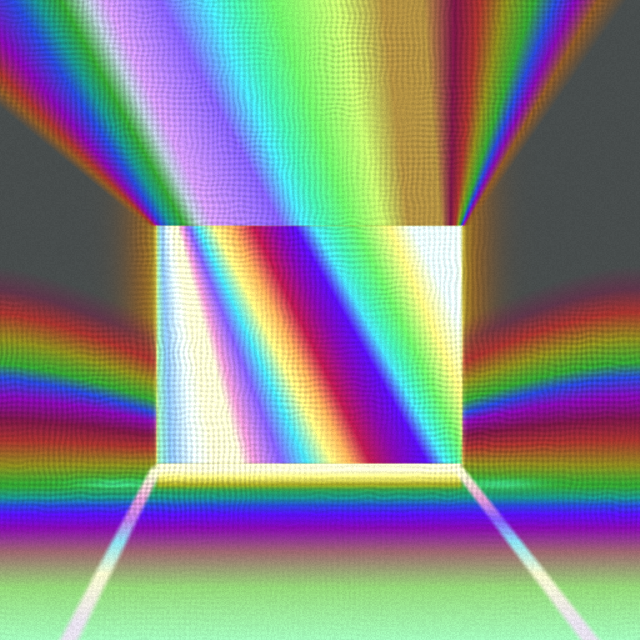
This background is drawn by a WebGL 2 fragment shader. Its source:

```glsl
#version 300 es
precision highp float;
// Prismatic room: a bright window, a fan of spectral rays, banded walls and floor.
uniform vec2 u_resolution;
out vec4 fragColor;

// Palette
const vec3 GREY = vec3(.28, .30, .30), BROWN = vec3(.56, .35, .15), RED = vec3(.65, .20, .18);
const vec3 MAROON = vec3(.48, .09, .28), OLIVE = vec3(.55, .55, .12), GREEN = vec3(.20, .64, .20);
const vec3 TEAL = vec3(.10, .58, .56), BLUE = vec3(.16, .28, .85), INDIGO = vec3(.35, .06, .96);
const vec3 PURPLE = vec3(.52, .04, .70), LILAC = vec3(.82, .60, .97), PERIWINKLE = vec3(.52, .38, 1.);
const vec3 CYAN = vec3(.29, .90, .97), AQUA = vec3(.28, .94, .70), LIME = vec3(.43, .95, .42);
const vec3 LEMON = vec3(.78, .97, .44), YELLOW = vec3(1., .98, .52), CREAM = vec3(1., 1., .84);
const vec3 ICE = vec3(.93, 1., 1.), SKY = vec3(.55, .76, .96), TAN = vec3(.70, .57, .26);
const vec3 ORANGE = vec3(.99, .70, .36), ROSE = vec3(.93, .60, .85), CRIMSON = vec3(.74, .10, .32);
const vec3 DUSK = vec3(.62, .40, .44), SPRING = vec3(.58, .85, .47), MINT = vec3(.64, .98, .74);

// Window corners, with y measured downward
const vec2 WIN_MIN = vec2(.245, .353), WIN_MAX = vec2(.722, .724);

// A gradient whose stops slide from a to b as slide goes 0 to 1
struct Ramp { vec3 color; float last; float x; float slide; };
void stop(inout Ramp r, vec3 color, float a, float b) {
    float at = mix(a, b, r.slide);
    r.color = mix(r.color, color, clamp((r.x - r.last) / max(at - r.last, .0015), 0., 1.));
    r.last = at;
}

float hash(vec2 p) {
    vec3 q = fract(p.xyx * .1031);
    q += dot(q, q.yzx + 33.33);
    return fract((q.x + q.y) * q.z);
}

float noise(vec2 p) {
    vec2 i = floor(p), f = fract(p), e = vec2(0., 1.);
    f = f * f * (3. - 2. * f);
    return mix(mix(hash(i), hash(i + e.yx), f.x), mix(hash(i + e), hash(i + e.yy), f.x), f.y);
}

vec3 sideWalls(vec2 p) {
    float outside = max(max(WIN_MIN.x - p.x, p.x - WIN_MAX.x), 0.);
    float far = 1. - pow(1. - clamp(outside / .26, 0., 1.), 1.5);
    vec3 wall = mix(GREY, BROWN, exp(-pow(outside / .05, 2.)));
    wall = mix(wall, OLIVE * 1.25, exp(-outside / .012) * .7);
    Ramp r = Ramp(wall, mix(.50, .415, far), p.y, far);
    stop(r, mix(wall, MAROON, .45), .535, .452); stop(r, RED, .567, .488);
    stop(r, OLIVE, .600, .530); stop(r, GREEN, .627, .567); stop(r, BLUE, .647, .590);
    stop(r, PURPLE, .660, .620); stop(r, MAROON, .680, .655); stop(r, RED, .700, .688);
    stop(r, OLIVE, .725, .728); stop(r, GREEN, .748, .756);
    float glint = exp(-pow((outside - .06) / .06, 2.) - pow((p.y - .757) / .008, 2.));
    return mix(r.color, AQUA, .6 * glint);
}

vec3 ceilingRays(vec2 p, vec3 wall) {
    float down = clamp(p.y / WIN_MIN.y, 0., 1.);
    Ramp r = Ramp(wall, mix(-.205, .228, down), p.x, down);
    stop(r, BROWN, -.155, .236); stop(r, RED, -.115, .241); stop(r, PURPLE, -.05, .246);
    stop(r, BLUE, .020, .254); stop(r, TEAL, .057, .268); stop(r, GREEN, .095, .288);
    stop(r, mix(LILAC, MINT, .5), .137, .312); stop(r, LILAC, .165, .335);
    stop(r, PERIWINKLE, .25, .44); stop(r, CYAN, .325, .475); stop(r, AQUA, .365, .505);
    stop(r, LIME, .425, .550); stop(r, LEMON, .525, .597); stop(r, TAN, .598, .638);
    stop(r, TAN, .660, .690); stop(r, MAROON, .710, .704); stop(r, RED, .750, .711);
    stop(r, OLIVE, .790, .715); stop(r, GREEN, .835, .718); stop(r, BLUE, .870, .721);
    stop(r, PURPLE, .900, .723); stop(r, BROWN, .935, .727); stop(r, wall, .980, .735);
    return r.color;
}

vec3 windowRays(vec2 p) {
    float down = clamp((p.y - WIN_MIN.y) / (WIN_MAX.y - WIN_MIN.y), 0., 1.);
    Ramp r = Ramp(mix(AQUA, CREAM, .4), WIN_MIN.x, p.x, down);
    stop(r, SKY, .252, .268); stop(r, ICE, .262, .305); stop(r, CREAM, .270, .335);
    stop(r, CREAM, .276, .375); stop(r, ROSE, .284, .397); stop(r, PERIWINKLE, .294, .440);
    stop(r, CYAN, .308, .480); stop(r, YELLOW, .334, .520); stop(r, ORANGE, .360, .548);
    stop(r, CRIMSON, .395, .580); stop(r, PURPLE, .430, .625); stop(r, INDIGO, .460, .668);
    stop(r, CYAN, .490, .696); stop(r, AQUA, .517, .712); stop(r, LIME, .555, .732);
    stop(r, YELLOW, .608, .768); stop(r, ICE, .642, .830);
    return r.color;
}

vec3 floorBands(vec2 p, vec3 wall) {
    Ramp sill = Ramp(CREAM, .735, p.y, 0.);
    stop(sill, YELLOW, .745, 0.); stop(sill, OLIVE * 1.2, .757, 0.); stop(sill, GREEN, .768, 0.);
    float front = smoothstep(.238, .25, p.x) * smoothstep(.728, .716, p.x) * smoothstep(.721, .726, p.y);
    Ramp r = Ramp(mix(wall, sill.color, front), .76, p.y, 0.);
    stop(r, TEAL, .778, 0.); stop(r, BLUE, .790, 0.); stop(r, INDIGO, .804, 0.);
    stop(r, PURPLE, .825, 0.); stop(r, DUSK, .862, 0.); stop(r, SPRING, .918, 0.);
    stop(r, MINT, 1., 0.);
    return r.color;
}

// A shining floor seam that widens from a window corner to the lower edge
vec3 floorSeam(vec3 base, vec2 p, float top, float bottom, vec3 tint) {
    float k = (p.y - .727) / .273, width = mix(.014, .022, k);
    Ramp r = Ramp(CREAM, .05, k, 0.);
    stop(r, ROSE, .20, 0.); stop(r, tint, .31, 0.); stop(r, mix(CYAN, ICE, .4), .44, 0.);
    stop(r, CREAM, .62, 0.); stop(r, mix(ROSE, ICE, .7), .9, 0.);
    float away = abs(p.x - mix(top, bottom, k));
    return mix(base, r.color, smoothstep(width, width * .3, away) * smoothstep(-.01, .03, k) * .93);
}

// Woven threads with uneven strength, plus fine grain
float weave(vec2 p, float amount) {
    vec2 thread = cos(6.2832 * (p * 118. + .7 * noise(p * 40.)));
    vec2 strength = .09 * vec2(noise(p * 11.), noise(p * 13. + 7.));
    return 1. + amount * dot(strength, thread) + .07 * (hash(floor(p * 512.)) - .5);
}

void main() {
    vec2 p = gl_FragCoord.xy / u_resolution;
    p.y = 1. - p.y;
    vec3 wall = sideWalls(p);
    vec3 color = mix(ceilingRays(p, wall), floorBands(p, wall), smoothstep(.351, .355, p.y));
    // Window with a bright rim
    vec2 q = abs(p - (WIN_MIN + WIN_MAX) * .5) - (WIN_MAX - WIN_MIN) * .5;
    color = mix(color, windowRays(p), smoothstep(.002, -.002, max(q.x, q.y)));
    color = mix(color, YELLOW, exp(-abs(q.x) / .003) * smoothstep(.004, -.004, q.y) * .55);
    color = floorSeam(color, p, .247, .108, mix(PERIWINKLE, ROSE, .6));
    color = floorSeam(color, p, .712, .922, PERIWINKLE);
    // Cloth shows less on the floor and on the plain grey
    float vivid = smoothstep(.05, .3, distance(color, GREY)) * (1. - .8 * smoothstep(.78, .86, p.y));
    fragColor = vec4(clamp(color * weave(p, vivid), 0., 1.), 1.);
}
```
